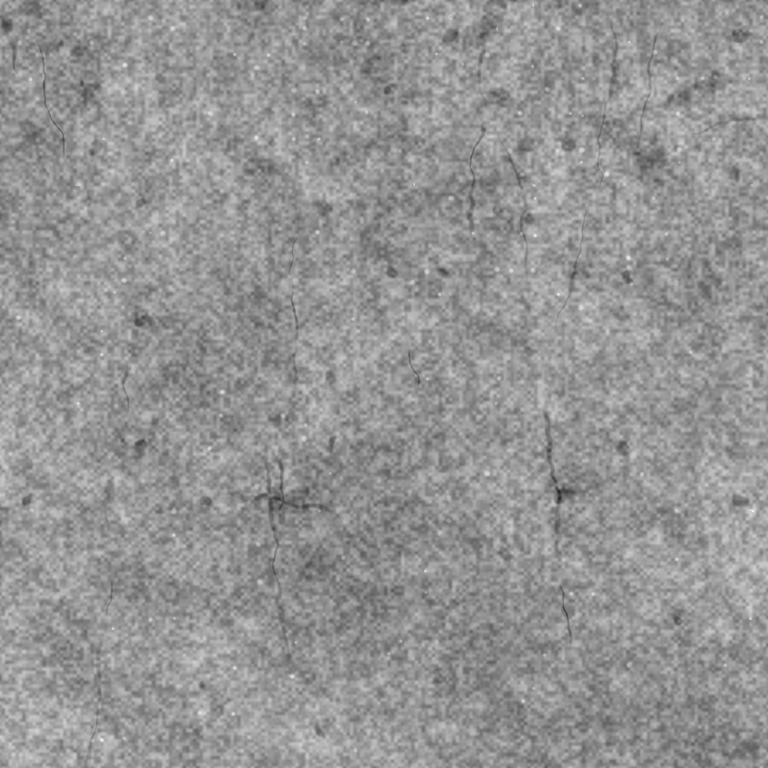
Write a Shadertoy shader that draws this texture.

```glsl
// Weathered grey concrete: fine soft grain over cloudy mottling, with crumbled
// dark patches, scattered pits, pale specks and thin, mostly upright cracks.
// Layers of value noise set the tone; cracks are wobbling lines from a loop.
#define BASE_TONE 0.582
#define MOTTLE_AMOUNT 0.24
#define BLOTCH_AMOUNT 0.17
#define GRAIN_AMOUNT 0.19
#define GRAIN_SCALE 125.0
#define CRUMB_DEPTH 0.17
#define PIT_DEPTH 0.17
#define PIT_CELLS 13.0
#define SPECK_CELLS 64.0
#define CRACK_COUNT 15
#define CRACK_WIDTH 0.0021
#define CRACK_DEPTH 0.19

float hash(vec2 p) {
    return fract(sin(dot(p, vec2(127.1, 311.7))) * 43758.5453);
}

vec2 hash2(vec2 p) {
    return vec2(hash(p), hash(p + 37.3));
}

float noise(vec2 p) {
    vec2 cell = floor(p), f = fract(p);
    f = f * f * (3.0 - 2.0 * f);
    float low = mix(hash(cell), hash(cell + vec2(1, 0)), f.x);
    float high = mix(hash(cell + vec2(0, 1)), hash(cell + vec2(1, 1)), f.x);
    return mix(low, high, f.y);
}

// Layered noise, centred on zero
float fbm(vec2 p) {
    float sum = 0.0, gain = 0.5;
    for (int i = 0; i < 4; i++) {
        sum += gain * (noise(p) - 0.5);
        p = mat2(1.6, 1.2, -1.2, 1.6) * p + 9.7;
        gain *= 0.55;
    }
    return sum;
}

// Broken hairline cracks; every fourth one lies flat
float cracks(vec2 uv) {
    float ink = 0.0;
    for (int i = 0; i < CRACK_COUNT; i++) {
        float id = float(i);
        vec2 seed = vec2(id * 3.7, 5.1);
        bool flatCrack = i % 4 == 3;
        vec2 p = flatCrack ? uv.yx : uv;
        float start = fract(id * 0.618 + 0.15 * hash(seed));
        float along = p.y - hash(seed + 1.0);
        float reach = mix(0.06, flatCrack ? 0.14 : 0.27, hash(seed + 2.0));
        float lean = 0.5 * (hash(seed + 3.0) - 0.5);
        float wobble = 0.035 * noise(vec2(p.y * 8.0, id))
                     + 0.012 * noise(vec2(p.y * 34.0, id + 40.0))
                     + 0.004 * noise(vec2(p.y * 110.0, id + 80.0));
        float offset = abs(p.x - start - lean * along - wobble);
        float thick = noise(vec2(p.y * 19.0, id + 120.0));
        float width = CRACK_WIDTH * (0.5 + 1.6 * thick * thick);
        float line = 1.0 - smoothstep(width * 0.3, width * 1.7, offset);
        float ends = 1.0 - smoothstep(reach * 0.7, reach, abs(along));
        float gaps = smoothstep(0.15, 0.6, noise(vec2(p.y * 27.0, id + 160.0)));
        ink = max(ink, line * ends * gaps * mix(0.5, 1.0, hash(seed + 4.0)));
    }
    return ink;
}

// Sparse ragged hollows, one at most in each grid cell
float pits(vec2 uv) {
    vec2 p = uv * PIT_CELLS, cell = floor(p);
    vec2 d = fract(p) - 0.35 - 0.3 * hash2(cell);
    d.x *= mix(0.8, 1.6, hash(cell + 11.0));
    float radius = mix(0.05, 0.17, hash(cell + 17.0));
    float edge = length(d) + 0.22 * (noise(uv * 95.0) - 0.5);
    float present = step(0.76, hash(cell + 23.0));
    return present * (1.0 - smoothstep(radius * 0.4, radius + 0.04, edge));
}

// Small pale chips of aggregate
float specks(vec2 uv, float rough) {
    vec2 p = uv * SPECK_CELLS, cell = floor(p);
    vec2 d = fract(p) - 0.35 - 0.3 * hash2(cell + 5.0);
    float radius = mix(0.12, 0.3, hash(cell + 31.0));
    float present = step(0.975 - 0.07 * rough, hash(cell + 43.0));
    return present * (1.0 - smoothstep(radius * 0.3, radius + 0.05, length(d)));
}

void mainImage(out vec4 fragColor, in vec2 fragCoord) {
    vec2 uv = fragCoord / iResolution.y;

    // Crumbling gathers in a band near the top, thinning to the right
    float band = smoothstep(0.6, 0.82, uv.y) * (1.0 - 0.4 * uv.x);
    float rough = smoothstep(0.0, 0.4, fbm(uv * 5.0 + 3.0) + 0.24 * band);
    float crumbs = smoothstep(0.03, 0.27, fbm(uv * vec2(25.0, 31.0) + 20.0));

    // Cloudy tone and fine grain
    float tone = BASE_TONE + MOTTLE_AMOUNT * fbm(uv * 4.0 + 60.0);
    tone += BLOTCH_AMOUNT * fbm(uv * 27.0 + 80.0);
    float grain = 0.85 * (noise(uv * GRAIN_SCALE) - 0.5)
                + 1.05 * (noise(uv * GRAIN_SCALE * 1.8 + 7.0) - 0.5);
    tone += GRAIN_AMOUNT * grain;

    // Surface damage
    tone -= CRUMB_DEPTH * crumbs * (0.12 + 0.88 * rough);
    tone -= PIT_DEPTH * pits(uv);
    tone -= CRACK_DEPTH * cracks(uv);
    tone += 0.18 * specks(uv, rough);

    fragColor = vec4(vec3(clamp(tone, 0.0, 1.0)), 1.0);
}
```
